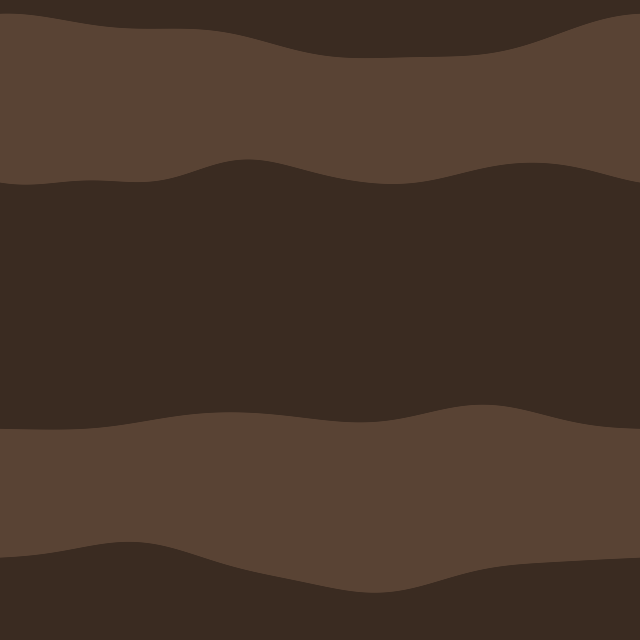
Write a Shadertoy shader that draws this background.

```glsl
const float TAU = 6.2831853;

const vec3 DARK_EARTH  = vec3(0.2275, 0.1686, 0.1294);
const vec3 LIGHT_EARTH = vec3(0.3490, 0.2627, 0.2039);

// Mean height of each band edge
const float UPPER_TOP    = 0.9412;
const float UPPER_BOTTOM = 0.7276;
const float LOWER_TOP    = 0.3455;
const float LOWER_BOTTOM = 0.1159;

// Cosine and sine amplitudes of harmonics 1 to 4 for each edge
const vec4 UPPER_TOP_COS    = vec4( 0.0262,  0.0057,  0.0060, -0.0006);
const vec4 UPPER_TOP_SIN    = vec4( 0.0191, -0.0046, -0.0011,  0.0000);
const vec4 UPPER_BOTTOM_COS = vec4(-0.0038, -0.0028, -0.0029, -0.0033);
const vec4 UPPER_BOTTOM_SIN = vec4(-0.0023, -0.0157,  0.0053, -0.0003);
const vec4 LOWER_TOP_COS    = vec4(-0.0082, -0.0098,  0.0011,  0.0014);
const vec4 LOWER_TOP_SIN    = vec4(-0.0065, -0.0064,  0.0044,  0.0004);
const vec4 LOWER_BOTTOM_COS = vec4( 0.0246, -0.0110, -0.0028,  0.0020);
const vec4 LOWER_BOTTOM_SIN = vec4( 0.0197, -0.0032,  0.0003, -0.0015);

// Extra fifth harmonic on the underside of the upper band
const float UPPER_BOTTOM_RIPPLE = -0.0014;

// Height of a wavy edge that repeats across the canvas width
float waveHeight(float x, float base, vec4 cosAmp, vec4 sinAmp) {
    vec4 angle = TAU * x * vec4(1.0, 2.0, 3.0, 4.0);
    return base + dot(cosAmp, cos(angle)) + dot(sinAmp, sin(angle));
}

// Smooth coverage of the strip between two heights
float bandMask(float y, float bottom, float top, float pixel) {
    float inside = min(y - bottom, top - y);
    return smoothstep(-0.5 * pixel, 0.5 * pixel, inside);
}

void mainImage(out vec4 fragColor, in vec2 fragCoord) {
    vec2 uv = fragCoord / iResolution.xy;
    float pixel = 1.0 / iResolution.y;

    // Upper band
    float upperTop = waveHeight(uv.x, UPPER_TOP, UPPER_TOP_COS, UPPER_TOP_SIN);
    float upperBottom = waveHeight(uv.x, UPPER_BOTTOM, UPPER_BOTTOM_COS, UPPER_BOTTOM_SIN);
    upperBottom += UPPER_BOTTOM_RIPPLE * sin(5.0 * TAU * uv.x);

    // Lower band
    float lowerTop = waveHeight(uv.x, LOWER_TOP, LOWER_TOP_COS, LOWER_TOP_SIN);
    float lowerBottom = waveHeight(uv.x, LOWER_BOTTOM, LOWER_BOTTOM_COS, LOWER_BOTTOM_SIN);

    float bands = max(bandMask(uv.y, upperBottom, upperTop, pixel),
                      bandMask(uv.y, lowerBottom, lowerTop, pixel));
    fragColor = vec4(mix(DARK_EARTH, LIGHT_EARTH, bands), 1.0);
}
```
